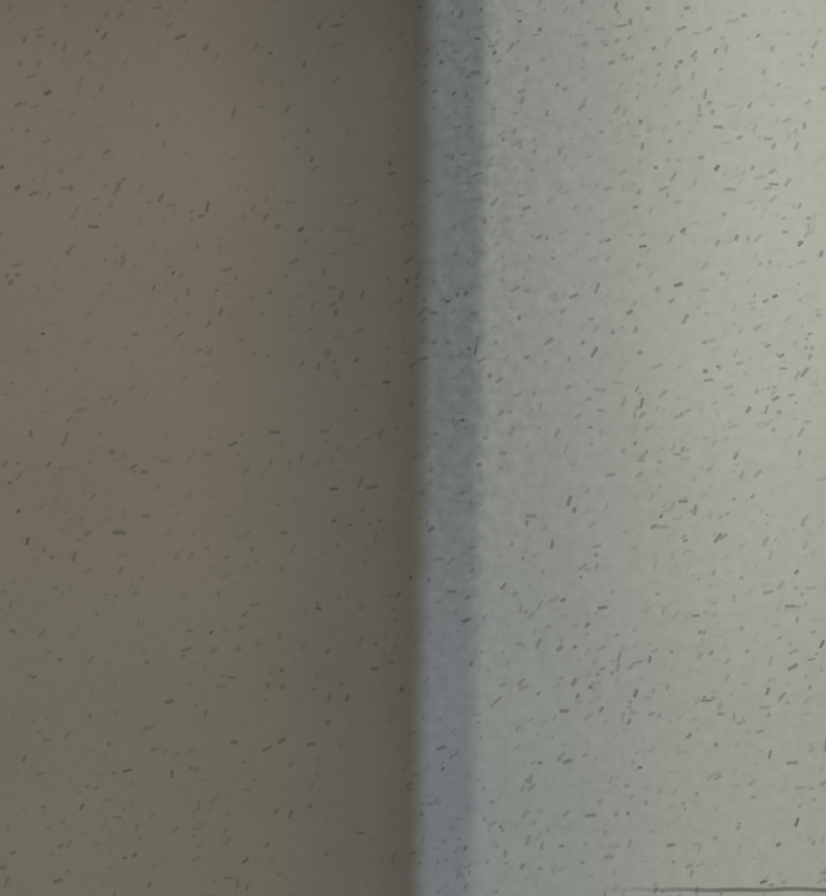
A Shadertoy shader for this texture:

```glsl
// Speckled wall corner: a warm shaded face on the left, a cool narrow bevel,
// and a pale lit face on the right. Smooth gradients set the light; gradient
// noise gives the grain, and jittered grid cells scatter soft slanted flecks.

#define EDGE_BOTTOM 0.506    // corner position at the foot, in canvas widths
#define EDGE_LEAN 0.015      // sideways shift from foot to top
#define BEVEL_WIDTH 0.066
#define CORNER_SOFTNESS 0.016
#define BEVEL_SOFTNESS 0.013
#define GRAIN 0.024
#define MOTTLE 0.012
#define FLECK_DARKNESS 0.32
#define FLECK_ANGLE 0.70     // mean slant in radians
#define FLECK_WIDTH 0.0028

vec2 hash2(vec2 p) {
    vec3 q = fract(vec3(p.xyx) * vec3(0.1031, 0.1030, 0.0973));
    q += dot(q, q.yzx + 33.33);
    return fract((q.xx + q.yz) * q.zy);
}

float cornerDot(vec2 cell, vec2 corner, vec2 f) {
    float angle = 6.28318 * hash2(cell + corner).x;
    return dot(vec2(cos(angle), sin(angle)), f - corner);
}

float gradientNoise(vec2 p) {
    vec2 cell = floor(p), f = fract(p);
    vec2 u = f * f * f * (f * (f * 6.0 - 15.0) + 10.0);
    float low = mix(cornerDot(cell, vec2(0, 0), f), cornerDot(cell, vec2(1, 0), f), u.x);
    float high = mix(cornerDot(cell, vec2(0, 1), f), cornerDot(cell, vec2(1, 1), f), u.x);
    return mix(low, high, u.y);
}

float segmentDistance(vec2 p, vec2 halfAxis) {
    float t = clamp(dot(p, halfAxis) / dot(halfAxis, halfAxis), -1.0, 1.0);
    return length(p - halfAxis * t);
}

// One layer of short strokes, at most one in each grid cell.
float fleckLayer(vec2 p, float cells, float density, float seed) {
    vec2 home = floor(p * cells);
    float pixel = 1.0 / iResolution.y;
    float ink = 0.0;
    for (int j = -1; j <= 1; j++)
    for (int i = -1; i <= 1; i++) {
        vec2 cell = home + vec2(i, j);
        vec2 place = hash2(cell + seed);
        vec2 shape = hash2(cell + seed + 57.3);
        vec2 chance = hash2(cell + seed + 121.7);
        float angle = FLECK_ANGLE + (shape.x - 0.5) * 1.6;
        float halfLength = mix(0.0007, 0.0048, shape.y * shape.y);
        vec2 halfAxis = halfLength * vec2(cos(angle), sin(angle));
        float d = segmentDistance(p - (cell + place) / cells, halfAxis);
        float width = FLECK_WIDTH * mix(0.75, 1.25, place.y) + 0.5 * pixel;
        float stroke = 1.0 - smoothstep(0.0, width, d);
        float strength = mix(0.15, 1.0, chance.y * chance.y);
        ink = max(ink, stroke * step(chance.x, density) * strength);
    }
    return ink;
}

vec3 shadedFace(vec2 uv, float fromEdge) {
    vec3 outer = mix(vec3(0.427, 0.414, 0.358), vec3(0.452, 0.422, 0.370),
                     smoothstep(0.1, 0.75, uv.y));
    vec3 inner = mix(vec3(0.372, 0.363, 0.328), vec3(0.362, 0.351, 0.318), uv.y);
    vec3 color = mix(inner, outer, smoothstep(0.02, 0.31, -fromEdge));
    color *= 1.0 - 0.07 * smoothstep(0.82, 1.05, uv.y);
    return color * (1.0 - 0.09 * smoothstep(-0.07, 0.0, fromEdge));
}

vec3 litFace(vec2 uv, float fromEdge) {
    float across = smoothstep(0.04, 0.46, fromEdge);
    vec3 near = mix(vec3(0.515, 0.530, 0.515), vec3(0.530, 0.540, 0.518), uv.y);
    vec3 far = mix(vec3(0.590, 0.605, 0.560), vec3(0.680, 0.677, 0.630),
                   smoothstep(0.0, 0.75, uv.y));
    return mix(near, far, across);
}

void mainImage(out vec4 fragColor, in vec2 fragCoord) {
    vec2 uv = fragCoord / iResolution.xy;
    vec2 p = fragCoord / iResolution.y;

    // Faces and bevel, measured from the leaning corner
    float wobble = 0.004 * gradientNoise(vec2(2.0, p.y * 28.0));
    float fromEdge = uv.x - EDGE_BOTTOM - EDGE_LEAN * uv.y - wobble;
    float lit = smoothstep(-CORNER_SOFTNESS, CORNER_SOFTNESS, fromEdge);
    float ragged = fromEdge - BEVEL_WIDTH + 0.006 * gradientNoise(p * 45.0);
    float pastBevel = smoothstep(-BEVEL_SOFTNESS, BEVEL_SOFTNESS, ragged);
    vec3 bevel = mix(vec3(0.440, 0.462, 0.473), vec3(0.422, 0.440, 0.430),
                     smoothstep(0.05, 0.75, uv.y));
    vec3 brightSide = mix(bevel, litFace(uv, fromEdge), pastBevel);
    vec3 color = mix(shadedFace(uv, fromEdge), brightSide, lit);

    // Broad mottling and fine grain, rougher near the bevel
    float rough = exp(-12.0 * abs(fromEdge - BEVEL_WIDTH)) * smoothstep(0.1, 0.5, uv.y);
    float grain = gradientNoise(p * 70.0) + 0.8 * gradientNoise(p * 150.0 + 17.0);
    color += MOTTLE * gradientNoise(p * 7.0 + 4.0) * vec3(1.0, 0.85, 0.8);
    color += GRAIN * grain * mix(0.3, 0.7 + 0.9 * rough, lit);

    // Dark flecks gathered in loose patches
    float patches = 0.75 + 0.8 * gradientNoise(p * 6.0 + 31.0);
    float density = patches * mix(0.36, 0.62, lit);
    float flecks = 0.0;
    for (int k = 0; k < 3; k++) {
        float layer = float(k);
        flecks = max(flecks, fleckLayer(p, 29.0 + 17.0 * layer, density, 19.0 * layer)
                             * (1.0 - 0.25 * layer));
    }
    color *= 1.0 - FLECK_DARKNESS * flecks * mix(0.85, 1.0, lit);

    // Thin seam at the foot of the lit face
    float seamY = 0.007 + 0.002 * gradientNoise(vec2(p.x * 22.0, 8.0));
    float seam = 1.0 - smoothstep(0.0005, 0.004, abs(uv.y - seamY));
    color *= 1.0 - 0.28 * seam * smoothstep(0.70, 0.90, uv.x);

    fragColor = vec4(clamp(color, 0.0, 1.0), 1.0);
}
```
